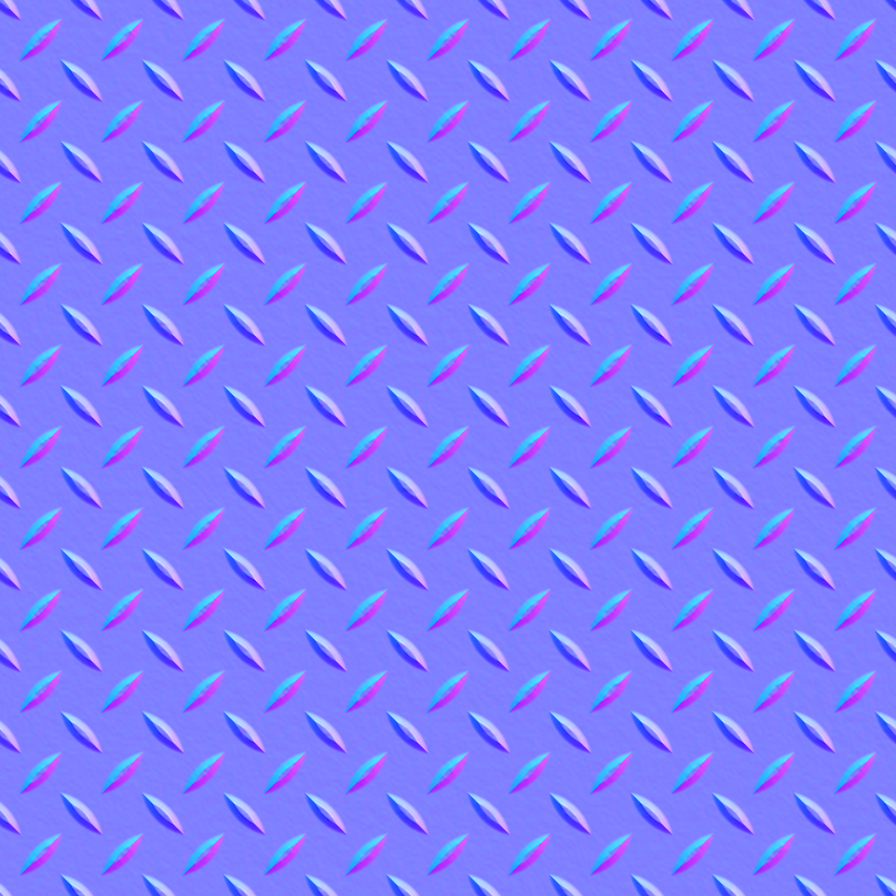
This texture map is drawn by a Shadertoy shader. Its source:

```glsl
// Tangent-space normal map of a diamond tread steel plate with fine surface grain.
#define REPEATS 11.0       // cells across and down
#define HALF_LENGTH 0.35   // lug half length, in cells
#define HALF_WIDTH 0.10    // lug half width, in cells
#define BEVEL_OUT 0.02     // bevel start outside the lug outline
#define BEVEL_IN 0.085     // bevel end inside the lug outline
#define SLOPE_GAIN 0.26    // slope to colour
#define GRAIN 0.0035       // fine bump height
#define TOP_WEAR 2.5       // extra grain on the lug tops
#define LUG_OFFSET vec2(0.0, 0.01)

float hash(vec2 p) {
    vec3 q = fract(vec3(p.xyx) * 0.1031);
    q += dot(q, q.yzx + 33.33);
    return fract((q.x + q.y) * q.z);
}

float valueNoise(vec2 p) {
    vec2 i = floor(p), f = fract(p);
    f = f * f * (3.0 - 2.0 * f);
    return mix(mix(hash(i), hash(i + vec2(1, 0)), f.x),
               mix(hash(i + vec2(0, 1)), hash(i + vec2(1, 1)), f.x), f.y);
}

// Signed distance to a pointed lens whose long axis is y
float lensDistance(vec2 p) {
    p = abs(p);
    float offset = (HALF_LENGTH * HALF_LENGTH - HALF_WIDTH * HALF_WIDTH) / (2.0 * HALF_WIDTH);
    bool nearTip = (p.y - HALF_LENGTH) * offset > p.x * HALF_LENGTH;
    return nearTip ? length(p - vec2(0.0, HALF_LENGTH))
                   : length(p + vec2(offset, 0.0)) - (offset + HALF_WIDTH);
}

// Position relative to the nearest lattice point
vec2 centredCell(vec2 p) {
    return fract(p + 0.5) - 0.5;
}

// Lens leaning 45 degrees to the right
float diagonalLug(vec2 p) {
    return lensDistance(vec2(p.x - p.y, p.x + p.y) * inversesqrt(2.0));
}

float plateHeight(vec2 p) {
    // Two lugs per cell, leaning opposite ways
    vec2 rising = centredCell(p - LUG_OFFSET - 0.5);
    vec2 falling = centredCell(p - LUG_OFFSET) * vec2(-1.0, 1.0);
    float d = min(diagonalLug(rising), diagonalLug(falling));
    float lug = 1.0 - smoothstep(-BEVEL_IN, BEVEL_OUT, d);

    // Fine grain, rougher on the raised tops
    float grain = valueNoise(p * 23.0) + 1.5 * valueNoise(p.yx * 9.0 + 41.0);
    float wear = 1.0 + TOP_WEAR * smoothstep(0.75, 1.0, lug);
    return (BEVEL_IN + BEVEL_OUT) * lug + GRAIN * wear * grain;
}

void mainImage(out vec4 fragColor, in vec2 fragCoord) {
    vec2 p = fragCoord / iResolution.xy * REPEATS;

    // Slope by central differences
    vec2 e = vec2(0.012, 0.0);
    vec2 slope = vec2(plateHeight(p + e.xy) - plateHeight(p - e.xy),
                      plateHeight(p + e.yx) - plateHeight(p - e.yx)) / (2.0 * e.x);

    // Encode the slope in red and green, with blue facing outward
    fragColor = vec4(clamp(0.5 - SLOPE_GAIN * slope, 0.0, 1.0), 1.0, 1.0);
}
```
